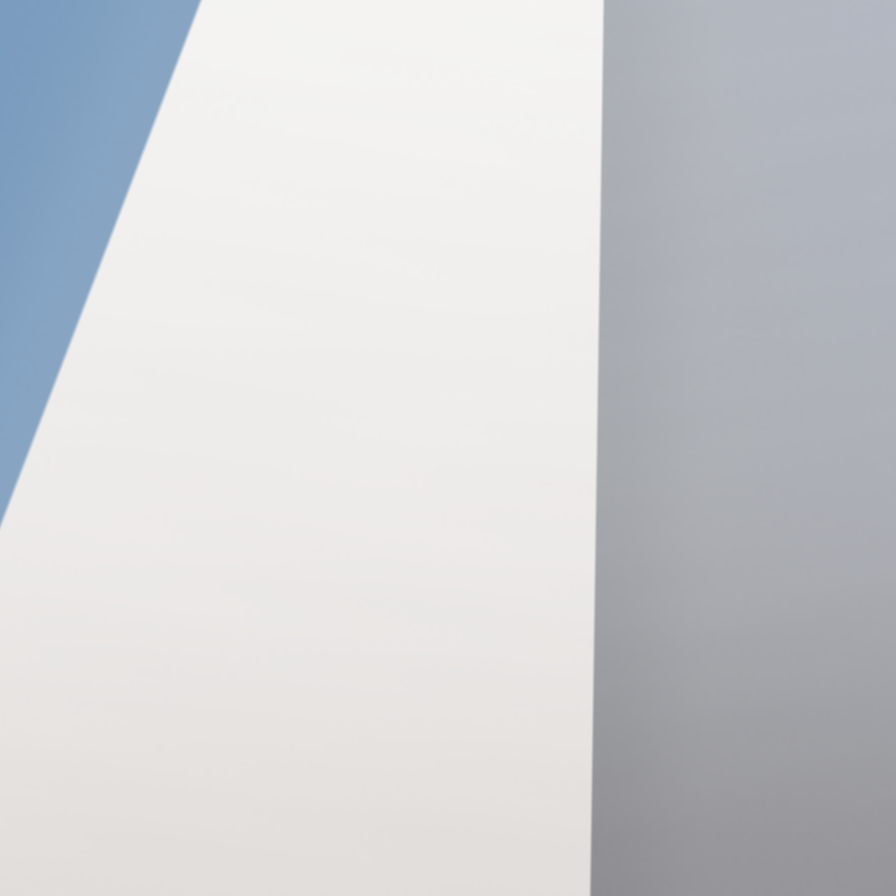
Give the GLSL for this background, as a three.js fragment shader.

```glsl
// A pale sunlit wall between a slanted slice of blue sky and a shaded grey face.
#define SKY_FOOT vec2(0.0, 0.412)
#define SKY_TOP vec2(0.2245, 1.0)
#define CORNER_FOOT vec2(0.6588, 0.0)
#define CORNER_TOP vec2(0.6738, 1.0)
#define SKY_SOFTNESS 0.0030
#define CORNER_SOFTNESS 0.0022
#define RIPPLE_COUNT 24.0
#define RIPPLE_STRENGTH 0.006
#define GRAIN_SCALE 110.0
#define GRAIN_STRENGTH 0.008

varying vec2 vUv;

vec2 hashGradient(vec2 cell) {
  vec2 p = fract(cell * vec2(0.1031, 0.1137));
  p += dot(p, p.yx + 33.33);
  float angle = 6.28318 * fract((p.x + p.y) * p.x * 17.13);
  return vec2(cos(angle), sin(angle));
}

float gradientNoise(vec2 p) {
  vec2 cell = floor(p);
  vec2 f = fract(p);
  vec2 u = f * f * f * (f * (f * 6.0 - 15.0) + 10.0);
  float a = dot(hashGradient(cell), f);
  float b = dot(hashGradient(cell + vec2(1.0, 0.0)), f - vec2(1.0, 0.0));
  float c = dot(hashGradient(cell + vec2(0.0, 1.0)), f - vec2(0.0, 1.0));
  float d = dot(hashGradient(cell + vec2(1.0, 1.0)), f - vec2(1.0, 1.0));
  return mix(mix(a, b, u.x), mix(c, d, u.x), u.y);
}

// Signed distance to the line through a and b, positive on its right side.
float lineSide(vec2 p, vec2 a, vec2 b) {
  vec2 along = normalize(b - a);
  return dot(p - a, vec2(along.y, -along.x));
}

// Blend of three colours, with the middle one at t = 0.5.
vec3 threeStops(vec3 low, vec3 middle, vec3 high, float t) {
  vec3 lower = mix(low, middle, smoothstep(-0.15, 0.55, t));
  return mix(lower, high, smoothstep(0.4, 1.05, t));
}

// Faint plaster streaks, tilted by the given slope.
float ripples(vec2 p, float slope) {
  return gradientNoise(vec2(p.x * 3.0, (p.y - slope * p.x) * RIPPLE_COUNT));
}

vec3 skyColor(vec2 p, float edgeDistance) {
  vec3 deep = mix(vec3(0.465, 0.590, 0.725), vec3(0.480, 0.612, 0.745), p.y);
  vec3 haze = vec3(0.530, 0.645, 0.765);
  return mix(haze, deep, smoothstep(0.0, 0.20, -edgeDistance));
}

vec3 wallColor(vec2 p) {
  vec3 color = threeStops(vec3(0.875, 0.860, 0.850), vec3(0.932, 0.924, 0.918),
                          vec3(0.956, 0.954, 0.948), p.y);
  return color + RIPPLE_STRENGTH * ripples(p, -0.16);
}

vec3 shadeColor(vec2 p, float edgeDistance) {
  vec3 color = threeStops(vec3(0.575, 0.570, 0.585), vec3(0.680, 0.692, 0.712),
                          vec3(0.705, 0.720, 0.748), p.y);
  // The face darkens towards the corner and cools away from it.
  color -= 0.030 * (1.0 - smoothstep(0.0, 0.14, edgeDistance));
  color += vec3(-0.002, 0.0, 0.010) * smoothstep(0.10, 0.30, edgeDistance) * p.y;
  return color + RIPPLE_STRENGTH * ripples(p, 0.18);
}

void main() {
  float skyEdge = lineSide(vUv, SKY_FOOT, SKY_TOP);
  float cornerEdge = lineSide(vUv, CORNER_FOOT, CORNER_TOP);

  // Lay the three faces side by side with soft edges.
  vec3 color = mix(skyColor(vUv, skyEdge), wallColor(vUv),
                   smoothstep(-SKY_SOFTNESS, SKY_SOFTNESS, skyEdge));
  color = mix(color, shadeColor(vUv, cornerEdge),
              smoothstep(-CORNER_SOFTNESS, CORNER_SOFTNESS, cornerEdge));

  // Fine grain, weaker on the bright wall.
  float brightness = dot(color, vec3(0.333));
  float grain = gradientNoise(vUv * GRAIN_SCALE);
  color += GRAIN_STRENGTH * grain * (1.1 - brightness);

  gl_FragColor = vec4(color, 1.0);
}
```
